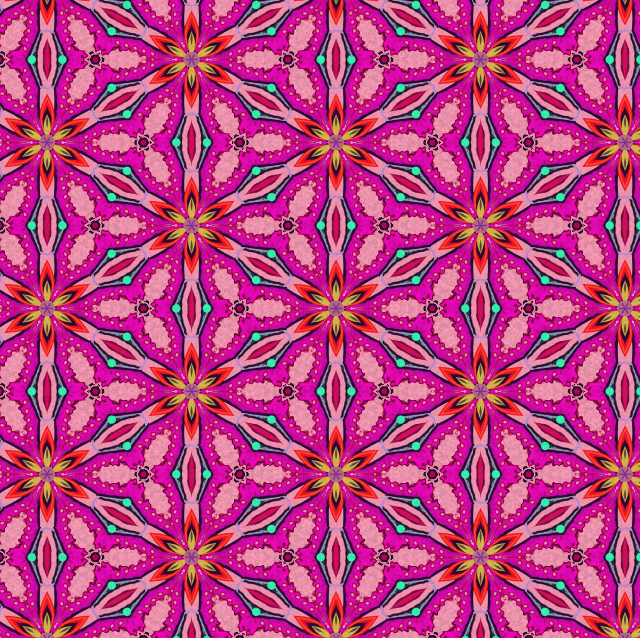
This pattern is drawn by a Shadertoy shader. Its source:

```glsl
// Kaleidoscopic magenta flowers on a triangular lattice, joined by teal spindles,
// with ragged pink tripods in the gaps. Space is folded into one 30 degree wedge,
// and every motif is painted there once, in units of the flower spacing.

float pixelSize;

float hash(vec2 p) {
    p = fract(p * vec2(0.1031, 0.1137));
    p += dot(p, p.yx + 33.33);
    return fract((p.x + p.y) * p.x * 17.3);
}

float noise(vec2 p) {
    vec2 i = floor(p), f = fract(p);
    f = f * f * (3.0 - 2.0 * f);
    return mix(mix(hash(i), hash(i + vec2(1, 0)), f.x),
               mix(hash(i + vec2(0, 1)), hash(i + vec2(1, 1)), f.x), f.y);
}

// Antialiased coverage of a region with signed distance d
float fill(float d) { return smoothstep(0.75, -0.75, d / pixelSize); }

float stroke(float d, float halfWidth) { return fill(abs(d) - halfWidth); }

void paint(inout vec3 col, vec3 ink, float cover) { col = mix(col, ink, cover); }

// Pointed petal along x from start to end, widest at its middle
float petal(vec2 p, float start, float end, float halfWidth) {
    float t = clamp((p.x - start) / (end - start), 0.0, 1.0);
    return max(p.y - halfWidth * sin(3.14159 * t), max(start - p.x, p.x - end));
}

// Offset from the nearest flower centre
vec2 nearestFlower(vec2 p) {
    vec2 cell = vec2(1.73205, 1.0);
    vec2 a = mod(p + 0.5 * cell, cell) - 0.5 * cell;
    vec2 b = mod(p, cell) - 0.5 * cell;
    return dot(a, a) < dot(b, b) ? a : b;
}

// Mirror into a wedge whose x axis runs along a spoke
vec2 foldWedge(vec2 p) {
    float sector = 1.04720;
    float angle = abs(mod(atan(p.x, p.y) + 0.5 * sector, sector) - 0.5 * sector);
    return length(p) * vec2(cos(angle), sin(angle));
}

void mainImage(out vec4 fragColor, in vec2 fragCoord) {
    vec2 uv = fragCoord / iResolution.y;
    pixelSize = 1.0 / (0.26 * iResolution.y);
    vec2 lattice = (uv - vec2(0.3003, 0.1266)) / vec2(0.2615, 0.26);
    vec2 p = foldWedge(nearestFlower(lattice));
    float r = length(p);
    float along = dot(p, vec2(0.866, 0.5));      // towards the tripod centre
    float off = dot(p, vec2(0.5, -0.866));       // away from the tripod arm
    float hub = length(p - vec2(0.5, 0.2887));
    float grain = noise(p * 85.0 + 7.0);
    float rough = noise(p * 48.0 + 31.0) - 0.5;

    vec3 dark = vec3(0.17, 0.03, 0.18), crimson = vec3(0.66, 0.03, 0.30);
    vec3 pink = vec3(0.92, 0.57, 0.67), lilac = vec3(0.72, 0.53, 0.80);

    // Magenta leaves, shaded purple towards the spokes
    vec3 col = mix(vec3(0.80, 0.04, 0.62), vec3(0.94, 0.03, 0.74), grain);
    float spoke = mix(0.25 * p.x, 0.05, smoothstep(0.1, 0.32, p.x));
    float body = mix(0.044, 0.118, clamp((p.x - 0.32) / 0.18, 0.0, 1.0));
    float outline = p.y - mix(spoke, body, step(0.32, p.x));
    paint(col, vec3(0.52, 0.04, 0.50), 0.65 * smoothstep(0.04, 0.0, outline + 0.025 * rough));

    // Ragged pink arms with crimson edges and a thin tail
    float armWidth = 0.062 * smoothstep(0.2, 0.44, along)
                   * (1.0 - 0.5 * smoothstep(0.44, 0.52, along));
    float teeth = 0.012 * abs(fract(along * 22.0) - 0.5);
    float arm = off - armWidth + teeth + 0.034 * rough;
    arm = min(arm, hub - 0.064 + 0.05 * rough);
    paint(col, crimson, fill(arm - 0.014) * step(0.24, along));
    paint(col, dark, 0.7 * stroke(arm - 0.008, 0.004) * step(0.42, grain) * step(0.3, along));
    paint(col, pink * (0.92 + 0.14 * grain), fill(arm));
    paint(col, crimson, 0.75 * fill(off - 0.006) * step(0.12, r) * step(r, 0.3));

    // Beads beside the arms and on their tails
    float beadStep = (fract(along / 0.052) - 0.5) * 0.052;
    float sideBead = length(vec2(beadStep, off - 0.036 - 0.33 * (along - 0.24)));
    float tailBead = length(vec2(beadStep, off));
    float beads = max(min(sideBead, tailBead + 0.003), max(0.21 - along, along - 0.47));
    paint(col, crimson, fill(beads - 0.016) * fill(-arm));
    paint(col, pink, fill(beads - 0.009));

    // Tripod hub with a speckled ring
    paint(col, dark, stroke(hub - 0.047, 0.007) * step(0.42, grain));
    paint(col, dark, fill(hub - 0.029 + 0.02 * rough));
    paint(col, crimson, fill(hub - 0.018));

    // Dark spokes running into the spindle outline
    paint(col, dark, stroke(outline + 0.012 * rough, 0.009) * step(0.05, r));

    // Pink sleeve and lilac collar
    paint(col, pink, fill(max(p.y - 0.045, max(0.2 - p.x, p.x - 0.34))) * fill(outline + 0.008));

    // Teal spindle with a pale rim, dark speckles and mint beads
    float spindle = max(p.y - body, 0.32 - p.x);
    vec3 teal = mix(vec3(0.10, 0.22, 0.27), vec3(0.32, 0.60, 0.60), smoothstep(0.2, 0.7, grain));
    paint(col, teal, fill(spindle + 0.008));
    paint(col, vec3(0.68, 0.60, 0.70), stroke(spindle + 0.014, 0.004));
    float core = p.y - mix(0.026, 0.056, smoothstep(0.31, 0.47, p.x)) + 0.008 * rough;
    paint(col, dark, fill(max(core - 0.011, 0.335 - p.x)));
    paint(col, pink, fill(max(core, 0.31 - p.x)));
    paint(col, crimson * 0.75, fill(petal(p, 0.36, 0.64, 0.027) + 0.01 * rough));
    paint(col, vec3(0.80, 0.06, 0.36), fill(petal(p, 0.38, 0.62, 0.015)));
    paint(col, vec3(0.20, 0.93, 0.66), fill(length(p - vec2(0.5, 0.092)) - 0.025));
    paint(col, lilac, stroke(p.x - 0.325 - 0.3 * p.y, 0.007) * fill(p.y - 0.042));

    // Flower petals: red, orange, black chevron and gold
    paint(col, vec3(0.93, 0.06, 0.16), fill(petal(p, 0.02, 0.295, 0.045)));
    paint(col, vec3(0.96, 0.30, 0.12), stroke(petal(p, 0.03, 0.27, 0.034), 0.005));
    paint(col, dark, fill(petal(p, 0.03, 0.215, 0.027) + 0.008 * rough));
    paint(col, vec3(0.80, 0.70, 0.30), fill(petal(p, 0.02, 0.17, 0.021)));
    paint(col, dark, 0.7 * fill(petal(p, 0.09, 0.16, 0.006)));

    // Mauve eye with a fine star
    paint(col, vec3(0.72, 0.40, 0.52), fill(r - 0.042 + 0.02 * rough));
    paint(col, vec3(0.48, 0.18, 0.55), stroke(off, 0.004) * fill(r - 0.036));

    // Fine print grain
    col *= 0.95 + 0.1 * noise(lattice * 110.0 + 400.0);
    fragColor = vec4(col, 1.0);
}
```
